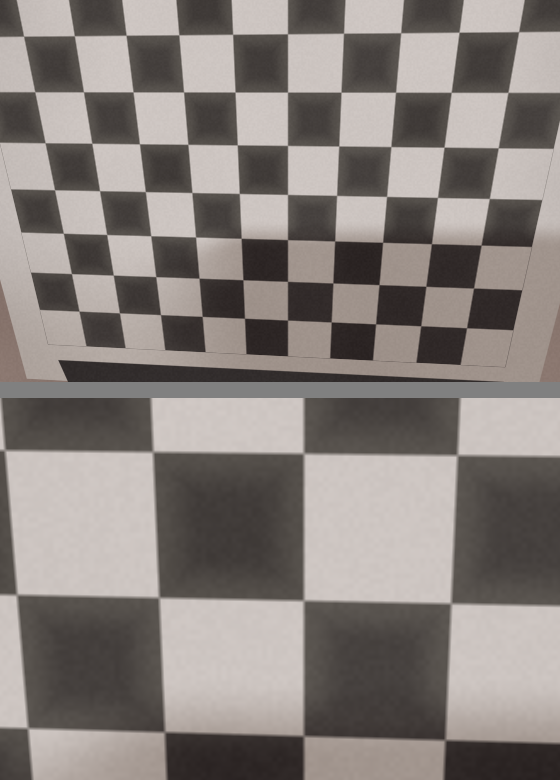
Top: the whole. Bottom: its middle third, enlarged.
Give the GLSL for this pattern, as a Shadertoy shader.

```glsl
// Perspective view of a checkerboard print on a sheet of paper, with a soft shadow across its lower half.

float hash(vec2 p) {
    vec3 q = fract(p.xyx * 0.1031);
    q += dot(q, q.yzx + 33.33);
    return fract((q.x + q.y) * q.z);
}

float valueNoise(vec2 p) {
    vec2 i = floor(p), f = fract(p);
    f = f * f * (3.0 - 2.0 * f);
    return mix(mix(hash(i), hash(i + vec2(1, 0)), f.x),
               mix(hash(i + vec2(0, 1)), hash(i + vec2(1, 1)), f.x), f.y);
}

// Signed triangle wave: zero on grid lines, alternating sign between cells.
vec2 alternate(vec2 g) {
    return abs(mod(g - 0.5, 2.0) - 1.0) - 0.5;
}

// Coverage of the half space d > 0 with a soft edge.
float cover(float d, float soft) {
    return smoothstep(-soft, soft, d);
}

// Projects canvas position to board cells; z holds the perspective depth.
vec3 boardCoords(vec2 p) {
    vec2 q = p - vec2(0.5143, 0.0612);
    q.y += 0.0092 * q.x;
    float depth = 1.0 / (1.0 + 0.102 * q.x - 0.4267 * q.y);
    return vec3(q * vec2(10.10, 9.176) * depth, depth);
}

void mainImage(out vec4 fragColor, in vec2 fragCoord) {
    // Canvas widths, measured down from the upper left
    vec2 p = vec2(fragCoord.x, iResolution.y - fragCoord.y) / iResolution.x;
    float blur = max(0.0012, 0.8 / iResolution.x);
    vec3 board = boardCoords(p);
    vec2 g = board.xy;
    float soft = blur * 10.0 * board.z;

    // Checker cells, limited to eleven columns and the last printed row
    vec2 side = clamp(alternate(g) / soft, -1.0, 1.0);
    float ink = 0.5 - 0.5 * side.x * side.y;
    ink *= cover(g.x + 6.0, soft) * cover(5.0 - g.x, soft) * cover(7.0 - g.y, soft);

    // Shadow: a blurred upper border, fading out to the left
    float lower = smoothstep(0.38, 0.68, p.y);
    float shadowTop = 0.418 + 0.05 * smoothstep(0.45, 0.28, p.x);
    float shadow = smoothstep(-0.025, 0.025, p.y - shadowTop)
                 * smoothstep(0.22, 0.47, p.x);

    // Paper under uneven light
    float mottle = valueNoise(p * 9.0) - 0.5;
    vec3 paper = mix(vec3(0.80, 0.77, 0.755), vec3(0.70, 0.66, 0.635), lower);
    paper -= 0.05 * smoothstep(0.3, 0.6, abs(p.x - 0.52));
    paper = mix(paper, vec3(0.61, 0.56, 0.53), 0.9 * shadow);
    paper += 0.018 * mottle;

    // Ink: darker cell centres with hazy rims
    vec2 rim = abs(fract(g) - 0.5) * 2.0;
    float haze = smoothstep(0.35, 1.0, max(rim.x, rim.y));
    vec3 print = mix(vec3(0.26, 0.24, 0.23), vec3(0.34, 0.32, 0.30), haze);
    print = mix(print, vec3(0.23, 0.205, 0.20), 0.65 * lower);
    print = mix(print, vec3(0.165, 0.137, 0.135), 0.85 * shadow);
    print += 0.025 * (hash(floor(g) + 40.0) - 0.5) + 0.02 * mottle;
    vec3 color = mix(paper, print, ink);

    // Table beyond the sheet
    float sheet = cover(g.x + 6.81, soft) * cover(5.82 - g.x, soft) * cover(8.1 - g.y, soft);
    vec3 table = vec3(0.53, 0.455, 0.425) + 0.04 * mottle;
    color = mix(table, color, sheet);

    // Dark slanted bar along the lower border
    float bar = cover(p.y - 0.643 - 0.049 * (p.x - 0.104), blur)
              * cover(p.x - 0.104 - 0.45 * (p.y - 0.643), blur)
              * cover(0.9 - p.x, blur);
    color = mix(color, vec3(0.19, 0.17, 0.168) + 0.02 * mottle, bar);

    // Fine grain
    color += 0.022 * (valueNoise(p * 330.0) - 0.5);
    fragColor = vec4(clamp(color, 0.0, 1.0), 1.0);
}
```
